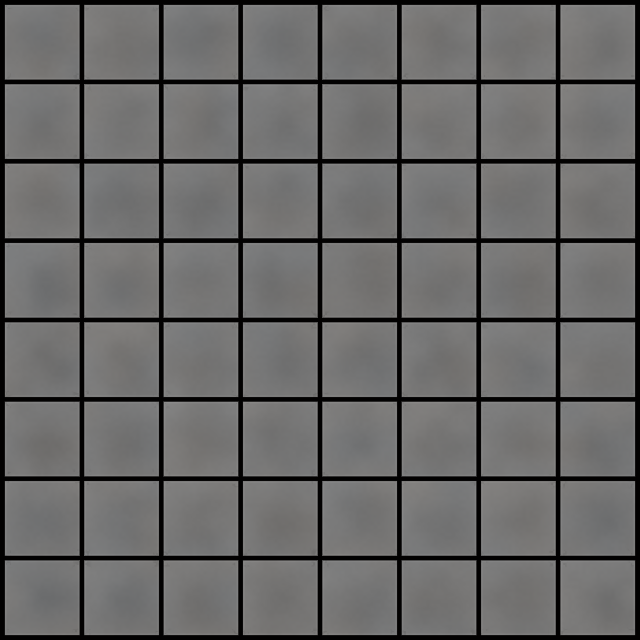
Reproduce this pattern procedurally as a three.js fragment shader.

```glsl
// An eight by eight grid of square grey tiles parted by thin black joints.
// Each tile is a box distance with a pale rim and a darker middle; smooth
// noise and a hash per tile vary its cloudiness, tone and tint.

varying vec2 vUv;

const float TILES = 8.0;
const float PITCH = 0.124;
const float JOINT = 0.0073;
const float SOFTNESS = 0.0011;
const vec3 JOINT_COLOR = vec3(0.008, 0.004, 0.004);
const vec3 TILE_COLOR = vec3(0.468, 0.466, 0.464);

float hash(vec2 p) {
  return fract(sin(dot(p, vec2(127.1, 311.7))) * 43758.5453);
}

float valueNoise(vec2 p) {
  vec2 i = floor(p);
  vec2 f = fract(p);
  vec2 u = f * f * (3.0 - 2.0 * f);
  float low = mix(hash(i), hash(i + vec2(1.0, 0.0)), u.x);
  float high = mix(hash(i + vec2(0.0, 1.0)), hash(i + vec2(1.0)), u.x);
  return mix(low, high, u.y);
}

// Signed distance to a square, negative inside
float squareDistance(vec2 p, float halfSize) {
  vec2 d = abs(p) - halfSize;
  return length(max(d, 0.0)) + min(max(d.x, d.y), 0.0);
}

// Grey of one tile; local runs from -0.5 to 0.5, depth is measured from its edge
vec3 tileColor(vec2 local, vec2 id, float depth) {
  // Off-centre dark cloud, shifted a little in each tile
  vec2 shift = 0.16 * (vec2(hash(id + 3.1), hash(id + 7.7)) - 0.5);
  vec2 q = local - shift - vec2(0.04, -0.04);
  float cloud = exp(-7.0 * dot(q, q));
  float tone = 0.018 - 0.042 * cloud;

  // Broad mottling, fine grain and overall tone of the tile
  tone += 0.022 * (valueNoise((local + id * 5.3) * 4.0) - 0.5);
  tone += 0.008 * (valueNoise((local + id * 3.7) * 22.0) - 0.5);
  tone += 0.016 * (hash(id) - 0.5);
  tone += 0.012 * (local.y - local.x);

  // Pale rim, with faint dark specks towards the corners
  tone += 0.035 * (1.0 - smoothstep(0.001, 0.004, depth));
  float corner = smoothstep(0.36, 0.43, min(abs(local.x), abs(local.y)));
  float speck = smoothstep(0.55, 0.8, valueNoise(local * 40.0 + id * 13.0));
  tone -= 0.035 * corner * speck;

  // Slight warm or cool tint
  float warmth = 0.012 * (valueNoise(local * 2.0 + id * 9.1) - 0.5);
  return TILE_COLOR + tone + vec3(warmth, 0.0, -warmth);
}

void main() {
  // Centre the grid and find the nearest tile
  vec2 grid = (vUv - 0.5) / PITCH + 0.5 * TILES;
  vec2 id = clamp(floor(grid), 0.0, TILES - 1.0);
  vec2 local = grid - id - 0.5;

  // Lay the tile over the joint colour
  float dist = squareDistance(local * PITCH, 0.5 * (PITCH - JOINT));
  float cover = 1.0 - smoothstep(-SOFTNESS, SOFTNESS, dist);
  vec3 color = mix(JOINT_COLOR, tileColor(local, id, -dist), cover);
  gl_FragColor = vec4(color, 1.0);
}
```
